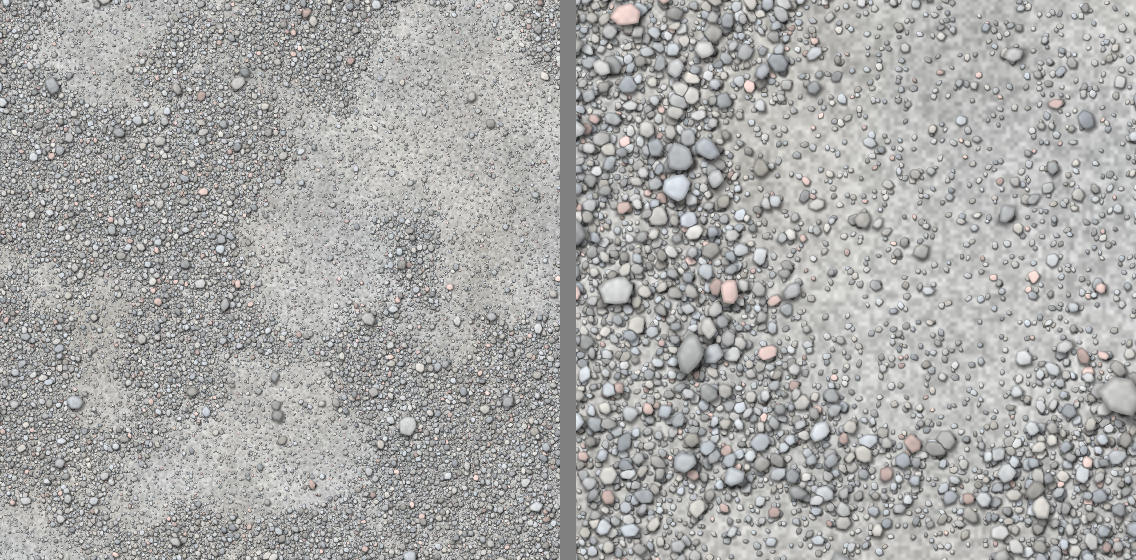
Left, the full canvas; right, a detail of the centre.
Write a Shadertoy shader that draws this texture.

```glsl
#define PATCH_SCALE 5.5
#define PATCH_LOW 0.43
#define PATCH_HIGH 0.60
#define SHADOW_DEPTH 0.52
#define RIM_DARKNESS 0.26
#define SAND_GRAIN 0.17
#define SAND_COLOR vec3(0.765, 0.762, 0.748)
#define COOL_STONE vec3(0.965, 1.0, 1.035)
#define WARM_STONE vec3(1.02, 1.0, 0.965)
#define PINK_STONE vec3(1.11, 0.99, 0.96)
#define LIGHT_DIR vec2(-0.5, 0.866)
#define TAU 6.2831853

vec3 hash3(vec2 p) {
    vec3 q = fract(p.xyx * vec3(0.1031, 0.1030, 0.0973));
    q += dot(q, q.yxz + 33.33);
    return fract((q.xxy + q.yzz) * q.zyx);
}

float noise(vec2 p) {
    vec2 i = floor(p), f = fract(p);
    f = f * f * (3.0 - 2.0 * f);
    float low = mix(hash3(i).x, hash3(i + vec2(1, 0)).x, f.x);
    float high = mix(hash3(i + vec2(0, 1)).x, hash3(i + vec2(1, 1)).x, f.x);
    return mix(low, high, f.y);
}

float fbm(vec2 p) {
    float sum = 0.0, weight = 0.5;
    for (int i = 0; i < 4; i++) {
        sum += weight * noise(p);
        p = mat2(1.6, 1.2, -1.2, 1.6) * p + 17.3;
        weight *= 0.5;
    }
    return sum / 0.9375;
}

// Share of loose gravel at a place, 0 on bare sand
float gravelAmount(vec2 uv) {
    return smoothstep(PATCH_LOW, PATCH_HIGH, fbm(uv * PATCH_SCALE + 40.0));
}

// Irregular convex pebble with slightly rounded corners
float stoneDistance(vec2 q, float radius, vec3 rnd) {
    float turn = rnd.x * TAU, c = cos(turn), s = sin(turn);
    q = mat2(c, s, -s, c) * q;
    q.x *= mix(1.0, 1.5, rnd.y);
    float facets = -1.0;
    for (int k = 0; k < 6; k++) {
        vec2 jitter = fract(rnd.zy * (float(k) * 7.31 + 3.7));
        float angle = (float(k) + 0.6 * jitter.x) * TAU / 6.0;
        float reach = radius * mix(0.68, 1.05, jitter.y);
        facets = max(facets, dot(q, vec2(cos(angle), sin(angle))) - reach);
    }
    return mix(facets, length(q) - radius, 0.3);
}

// One size of stones: cover is the chance on sand and the gain in gravel
vec3 addStones(vec3 ground, vec2 uv, float cells, vec2 cover, float seed) {
    vec2 p = uv * cells, id = floor(p), nearOffset = vec2(0.0);
    float nearest = 9.0, second = 9.0, shade = 9.0;
    vec3 nearRnd = vec3(0.5);
    for (int y = -1; y <= 1; y++)
    for (int x = -1; x <= 1; x++) {
        vec2 cell = id + vec2(x, y);
        vec3 rnd = hash3(cell + seed);
        vec3 kind = hash3(cell + seed + 71.7);
        if (kind.x > cover.x + cover.y) continue;
        if (kind.x > cover.x + cover.y * gravelAmount((cell + 0.5) / cells)) continue;
        vec2 q = p - cell - 0.5 - 0.7 * (kind.yz - 0.5);
        float radius = mix(0.34, 0.62, rnd.z * rnd.z);
        float d = stoneDistance(q, radius, rnd);
        shade = min(shade, d + 0.16 * dot(q, LIGHT_DIR) / (length(q) + 0.05));
        if (d < nearest) {
            second = nearest;
            nearest = d;
            nearOffset = q / radius;
            nearRnd = hash3(cell + seed + 137.1);
        } else second = min(second, d);
    }

    // Contact shadow
    ground *= 1.0 - SHADOW_DEPTH * (1.0 - smoothstep(-0.12, 0.24, shade));

    // Stone tint, lit side, rough face and dark rim
    float tone = mix(0.64, 0.90, nearRnd.x) + 0.09 * dot(nearOffset, LIGHT_DIR);
    tone += 0.09 * (noise(uv * 330.0 + seed) - 0.5);
    tone *= 1.0 - RIM_DARKNESS * smoothstep(-0.16, 0.02, nearest);
    tone *= mix(0.62, 1.0, smoothstep(0.0, 0.16, second - nearest));
    vec3 tint = mix(WARM_STONE, COOL_STONE, nearRnd.y);
    tint = mix(tint, PINK_STONE, step(0.95, nearRnd.z));
    float blur = 0.7 * cells / iResolution.y;
    return mix(ground, tone * tint, 1.0 - smoothstep(-blur, blur, nearest));
}

void mainImage(out vec4 fragColor, in vec2 fragCoord) {
    vec2 uv = fragCoord / iResolution.y;

    // Packed sand
    float grain = noise(uv * 420.0) + 0.7 * noise(uv * 210.0 + 9.0) - 0.85;
    float stain = fbm(uv * 14.0 + 5.0) - 0.5;
    vec3 color = SAND_COLOR + SAND_GRAIN * grain + 0.16 * stain;
    color += vec3(0.012, 0.0, -0.014) * (noise(uv * 7.0) * 2.0 - 1.0);

    // Gravel from grit up to single large pebbles
    color = addStones(color, uv, 250.0, vec2(0.22, 0.45), 11.0);
    color = addStones(color, uv, 150.0, vec2(0.10, 0.60), 223.0);
    color = addStones(color, uv, 98.0, vec2(0.03, 0.62), 431.0);
    color = addStones(color, uv, 62.0, vec2(0.012, 0.13), 647.0);
    color = addStones(color, uv, 36.0, vec2(0.008, 0.022), 859.0);

    fragColor = vec4(clamp(color, 0.0, 1.0), 1.0);
}
```
